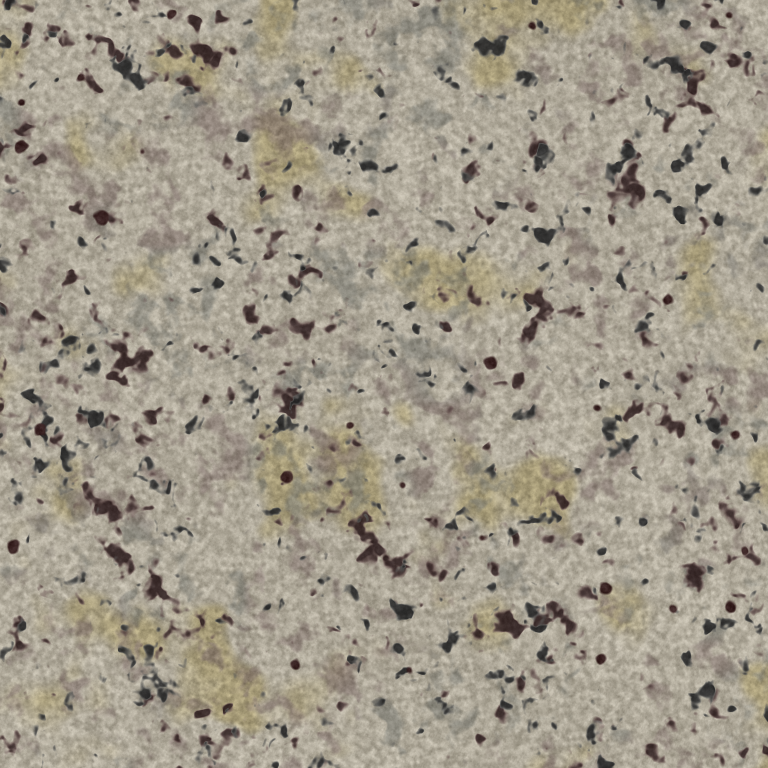
Reproduce this texture procedurally as a WebGL 2 fragment shader.

```glsl
#version 300 es
precision highp float;

uniform vec2 u_resolution;
out vec4 fragColor;

#define GRAIN_SCALE 165.0
#define GRAIN_CONTRAST 0.31
#define HAZE_SCALE 42.0
#define SLATE_SCALE 46.0
#define PLUM_SCALE 42.0
#define CLUSTER_SCALE 9.0
#define CLUSTER_AMOUNT 0.34
#define GARNET_CELLS 12.0
#define GARNET_CHANCE 0.15

const mat2 TURN = mat2(0.8, 0.6, -0.6, 0.8);

float hash(vec2 p) {
    return fract(sin(dot(p, vec2(127.1, 311.7))) * 43758.5453);
}

float valueNoise(vec2 p) {
    vec2 cell = floor(p);
    vec2 f = fract(p);
    f = f * f * (3.0 - 2.0 * f);
    float low = mix(hash(cell), hash(cell + vec2(1.0, 0.0)), f.x);
    float high = mix(hash(cell + vec2(0.0, 1.0)), hash(cell + vec2(1.0, 1.0)), f.x);
    return mix(low, high, f.y);
}

// Three turned octaves, normalised to 0..1
float fbm(vec2 p) {
    float sum = 0.0;
    float weight = 0.5;
    for (int i = 0; i < 3; i++) {
        sum += weight * valueNoise(p);
        p = TURN * p * 2.03 + 17.3;
        weight *= 0.5;
    }
    return sum / 0.875;
}

// Ragged flecks that gather in loose clusters
float flecks(vec2 p, float scale, vec2 seed) {
    float cluster = fbm(TURN * p * CLUSTER_SCALE + seed) - 0.5;
    return fbm(TURN * p * scale + seed * 3.0) + CLUSTER_AMOUNT * cluster;
}

// Sparse rounded crystals, returned as coverage
float garnets(vec2 p) {
    vec2 q = p * GARNET_CELLS;
    vec2 cell = floor(q);
    vec2 center = 0.2 + 0.6 * vec2(hash(cell + 3.7), hash(cell + 9.2));
    float radius = mix(0.045, 0.11, pow(hash(cell + 21.4), 2.0));
    float wobble = 0.05 * (valueNoise(q * 11.0) - 0.5);
    float dist = length(fract(q) - center) + wobble - radius;
    float present = step(hash(cell + 41.8), GARNET_CHANCE);
    return present * (1.0 - smoothstep(-0.02, 0.025, dist));
}

void main() {
    vec2 p = gl_FragCoord.xy / min(u_resolution.x, u_resolution.y);
    vec2 warp = vec2(valueNoise(p * 70.0), valueNoise(p * 70.0 + 31.0)) - 0.5;
    vec2 q = p + 0.008 * warp;

    // Cream ground with fine grain and slow drift in tone
    float grain = fbm(TURN * p * GRAIN_SCALE) - 0.5;
    float drift = fbm(p * 5.0 + 60.0) - 0.5;
    vec3 color = vec3(0.69, 0.665, 0.605) + GRAIN_CONTRAST * grain + 0.05 * drift;

    // Ochre stains
    float ochre = smoothstep(0.57, 0.8, fbm(p * 11.0 + 80.0));
    color = mix(color, color * vec3(0.95, 0.92, 0.78), ochre);

    // Translucent grey and mauve haze
    float haze = smoothstep(0.53, 0.78, flecks(q, HAZE_SCALE, vec2(12.0, 45.0)));
    float tint = smoothstep(0.35, 0.65, valueNoise(p * 14.0 + 5.0));
    vec3 hazeColor = mix(vec3(0.47, 0.47, 0.44), vec3(0.49, 0.43, 0.41), tint);
    color = mix(color, hazeColor + 0.2 * grain, 0.62 * haze);

    // Plum flecks with soft rims, then crisper slate flecks
    float plum = flecks(q, PLUM_SCALE, vec2(7.0, 23.0));
    vec3 plumColor = mix(vec3(0.42, 0.34, 0.33), vec3(0.20, 0.14, 0.14), smoothstep(0.74, 0.84, plum));
    color = mix(color, plumColor + 0.12 * grain, 0.92 * smoothstep(0.69, 0.80, plum));

    float slate = flecks(q, SLATE_SCALE, vec2(38.0, 4.0));
    vec3 slateColor = mix(vec3(0.37, 0.37, 0.36), vec3(0.17, 0.17, 0.17), smoothstep(0.73, 0.82, slate));
    color = mix(color, slateColor + 0.12 * grain, 0.94 * smoothstep(0.69, 0.78, slate));

    // Dark red crystals
    vec3 garnetColor = vec3(0.21, 0.12, 0.12) + 0.2 * grain;
    color = mix(color, garnetColor, 0.95 * garnets(p));

    fragColor = vec4(clamp(color, 0.0, 1.0), 1.0);
}
```
